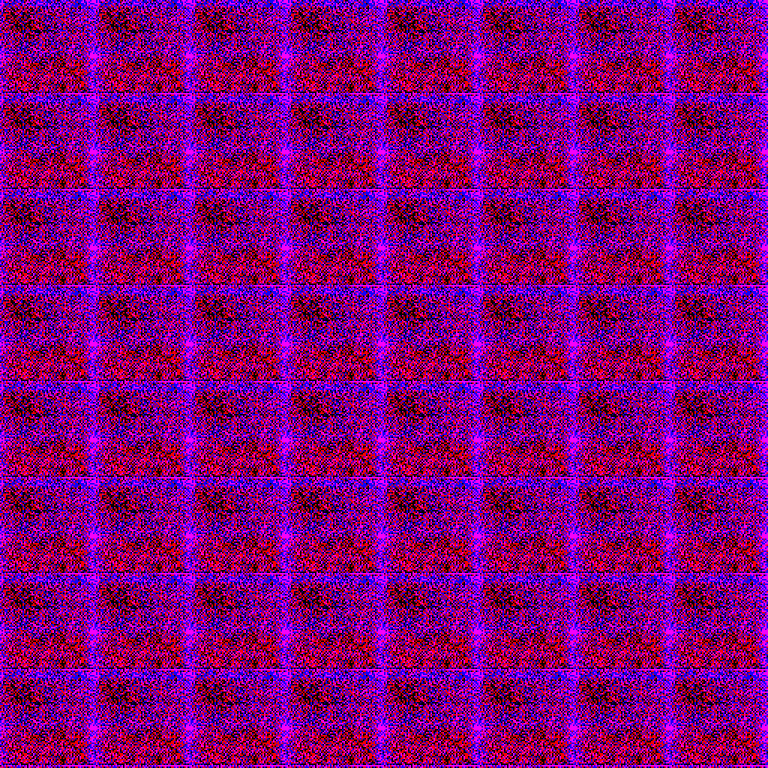
A Shadertoy shader for this pattern:

```glsl
// Eight by eight woven plaid tiles, dithered in red and blue specks on black.

const float TILES = 8.0;
const float CELLS = 64.0; // specks along one side of a tile

// Integer hash of a speck, wrapped to the given period
float hash(vec2 p, float period, uint seed) {
    uvec2 q = uvec2(mod(p, period));
    uint h = q.x * 1597u + q.y * 51749u + seed * 7919u;
    h = (h ^ (h >> 15)) * 739982445u;
    h = (h ^ (h >> 12)) * 695872825u;
    h ^= h >> 15;
    return float(h & 65535u) / 65536.0;
}

// Value noise that wraps at the tile edge
float patches(vec2 p, float period, uint seed) {
    vec2 i = floor(p), f = smoothstep(0.0, 1.0, fract(p));
    vec2 e = vec2(1, 0);
    return mix(mix(hash(i, period, seed), hash(i + e, period, seed), f.x),
               mix(hash(i + e.yx, period, seed), hash(i + e.xx, period, seed), f.x), f.y);
}

// Hash minus its neighbours: an even, wormlike dither threshold
float grain(vec2 c, uint seed) {
    vec2 e = vec2(1, 0);
    float around = hash(c + e, CELLS, seed) + hash(c - e, CELLS, seed)
                 + hash(c + e.yx, CELLS, seed) + hash(c - e.yx, CELLS, seed);
    return smoothstep(-0.75, 0.75, hash(c, CELLS, seed) + 0.1 - 0.3 * around);
}

float bump(float d, float width) { return exp(-d * d / (width * width)); }

float blob(vec2 t, vec2 center, vec2 radius) {
    vec2 d = (fract(t - center + 0.5) - 0.5) / radius;
    return exp(-dot(d, d));
}

float band(float v, float lo, float hi) {
    return smoothstep(lo - 0.05, lo + 0.05, v) * (1.0 - smoothstep(hi - 0.03, hi + 0.03, v));
}

// Colour of one speck; the tile is measured from its top left corner
vec3 speck(vec2 cell) {
    vec2 c = mod(cell, CELLS);
    c.y = CELLS - 1.0 - c.y;
    vec2 t = (c + 0.5) / CELLS;

    // Broad areas of the weave
    float frame = bump(fract(t.x + 0.52) - 0.5, 0.065);
    float header = 1.0 - smoothstep(0.04, 0.1, t.y);
    float lower = band(t.y, 0.62, 0.94) * band(t.x, 0.1, 0.92);
    float hollow = blob(t, vec2(0.24, 0.27), vec2(0.21, 0.19));
    float crossbar = bump(t.y - 0.535, 0.02);
    float knot = blob(t, vec2(0.0, 0.58), vec2(0.14, 0.1));

    // Share of lit specks in each channel
    float red = 0.47 + 0.08 * lower - 0.04 * hollow - 0.06 * header + 0.07 * frame
              + 0.14 * knot + 0.08 * bump(t.x - 0.73, 0.03)
              - 0.05 * blob(t, vec2(0.54, 0.3), vec2(0.14, 0.2));
    float blue = 0.5 - 0.2 * lower - 0.32 * hollow + 0.3 * header + 0.32 * frame
               + 0.13 * crossbar + 0.08 * knot;
    red += 0.28 * (patches(t * 16.0, 16.0, 3u) - 0.5);
    blue += 0.28 * (patches(t * 16.0, 16.0, 4u) - 0.5);

    // Small dark nick
    float nick = blob(t, vec2(0.66, 0.92), vec2(0.02, 0.03));
    red -= 0.8 * nick;
    blue -= 0.8 * nick;

    // Dark gap over a bright thread that turns dotted on the left
    if (c.y == 61.0) {
        red -= 0.25;
        blue -= 0.2;
    }
    if (c.y == 62.0) {
        float lit = t.x > 0.66 ? 1.2 : 1.2 * mod(c.x, 2.0);
        red = max(lit, 0.3);
        blue = max(lit, 0.6);
    }

    // Red is on or off; blue also has a rare half level
    float r = step(grain(c, 1u), red);
    float g = grain(c, 2u);
    float b = 0.5 * (step(g, blue + 0.025) + step(g, blue - 0.025));
    float off = b > 0.0 ? 0.07 : 0.02;
    float on = b == 0.5 ? 0.93 : 0.965;
    return vec3(mix(off, on, r), 0.0, mix(0.01, 0.98, b));
}

void mainImage(out vec4 fragColor, in vec2 fragCoord) {
    // Blend the four nearest specks over one pixel
    vec2 size = TILES * CELLS / iResolution.xy;
    vec2 p = fragCoord * size;
    vec2 corner = floor(p + 0.5);
    vec2 f = clamp((p - corner) / size + 0.5, 0.0, 1.0);
    vec2 e = vec2(1, 0);
    vec3 below = mix(speck(corner - e.xx), speck(corner - e.yx), f.x);
    vec3 above = mix(speck(corner - e.xy), speck(corner), f.x);
    fragColor = vec4(mix(below, above, f.y), 1.0);
}
```
